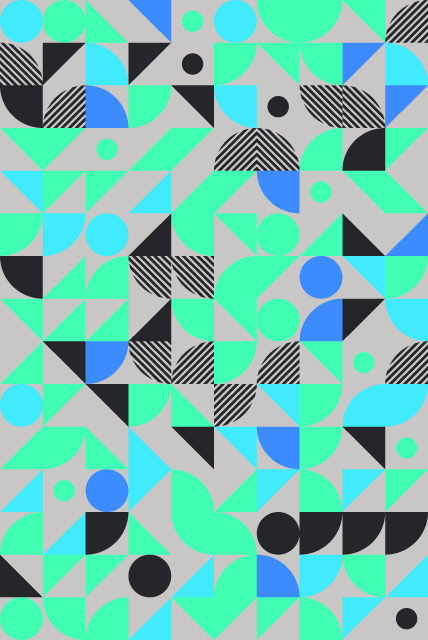
This pattern is drawn by a WebGL 1 fragment shader. Its source:

```glsl
precision highp float;
// Geometric mosaic: a 10 x 15 grid of quarter discs, half-square triangles and dots.
// A hash per cell picks shape, corner, ink and striping; supersampling smooths
// every edge, including the straight seams between cells.

uniform vec2 u_resolution;

#define GRID vec2(10.0, 15.0)
#define QUARTER_SHARE 0.47
#define TRIANGLE_SHARE 0.38
#define BIG_DOT_SHARE 0.08
#define STRIPED_QUARTERS 0.31
#define STRIPES_PER_CELL 6.0
#define STRIPE_FILL 0.56
#define SEED 3.0
#define SAMPLES 4

const vec3 PAPER = vec3(0.79, 0.78, 0.775);
const vec3 GREEN = vec3(0.25, 1.00, 0.70);
const vec3 DARK  = vec3(0.14, 0.15, 0.16);
const vec3 CYAN  = vec3(0.26, 0.92, 0.99);
const vec3 BLUE  = vec3(0.24, 0.55, 1.00);

// One random value in 0..1 per cell and salt
float hash(vec2 cell, float salt) {
  float phase = dot(cell, vec2(12.989, 78.233)) + (salt + SEED) * 37.719;
  return fract(sin(phase) * 4375.85);
}

// Weighted choice among the four solid inks
vec3 pickInk(float pick) {
  if (pick < 0.42) return GREEN;
  if (pick < 0.67) return CYAN;
  if (pick < 0.88) return DARK;
  return BLUE;
}

// Colour of the mosaic at a point in cell units
vec3 mosaic(vec2 point) {
  vec2 cell = floor(point);
  vec2 centred = fract(point) - 0.5;

  // Mirror so that the chosen corner becomes the local origin
  vec2 mirror = vec2(hash(cell, 1.0), hash(cell, 2.0));
  vec2 local = 0.5 + centred * (2.0 * step(0.5, mirror) - 1.0);

  float kind = hash(cell, 3.0);
  float pick = hash(cell, 4.0);
  vec3 ink = pickInk(pick);
  float dist;

  if (kind < QUARTER_SHARE) {
    dist = length(local) - 1.0;
    // Stripes run across the diagonal leaving the corner
    if (hash(cell, 5.0) < STRIPED_QUARTERS) {
      float band = fract((local.x + local.y) * STRIPES_PER_CELL);
      ink = band < STRIPE_FILL ? DARK : PAPER;
    }
  } else if (kind < QUARTER_SHARE + TRIANGLE_SHARE) {
    dist = local.x + local.y - 1.0;
  } else if (kind < QUARTER_SHARE + TRIANGLE_SHARE + BIG_DOT_SHARE) {
    dist = length(centred) - 0.5;
  } else {
    dist = length(centred) - 0.25;
    ink = pick < 0.75 ? GREEN : DARK;
  }
  return dist < 0.0 ? ink : PAPER;
}

void main() {
  // Average a small square of samples inside each pixel
  vec3 sum = vec3(0.0);
  for (int y = 0; y < SAMPLES; y++) {
    for (int x = 0; x < SAMPLES; x++) {
      vec2 offset = (vec2(float(x), float(y)) + 0.5) / float(SAMPLES) - 0.5;
      sum += mosaic((gl_FragCoord.xy + offset) / u_resolution * GRID);
    }
  }
  gl_FragColor = vec4(sum / float(SAMPLES * SAMPLES), 1.0);
}
```
